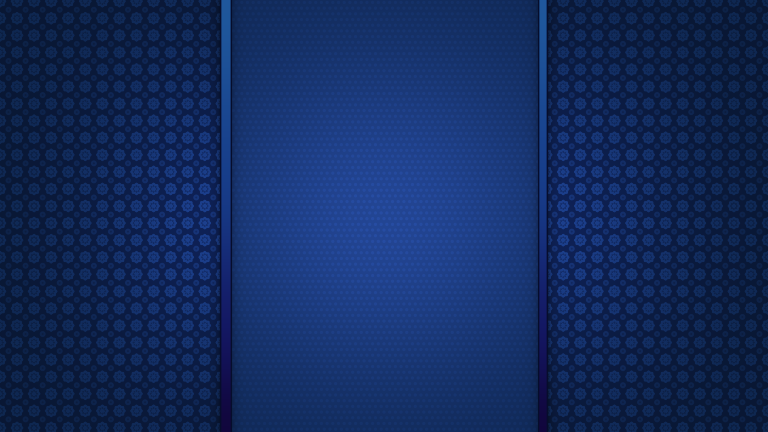
Write a Shadertoy shader that draws this background.

```glsl
// Blue banner: a softly lit dotted centre panel between two glossy upright bars,
// flanked by side fields of repeated flower rosettes. Everything is built from
// distance functions on repeated cells, shaded by broad glows about the centre.

#define TILE 0.03951        // rosette spacing, in canvas heights
#define TILE_SHIFT 0.26     // vertical offset of the rosette grid, in tiles
#define BAR_OUTER 0.3796    // outer bar edge, measured from the centre
#define BAR_INNER_LEFT 0.3519
#define BAR_INNER_RIGHT 0.3565
#define EDGE_WIDTH 0.0032   // dark outline of the bars
#define DOTS_PER_TILE 3.0

// Coverage of a shape from its signed distance
float fill(float d, float px) {
    return 1.0 - smoothstep(-0.6 * px, 0.6 * px, d);
}

// Scalloped disc with a dark eight-pointed ring and a bright heart
float rosette(vec2 q, float radius, float px) {
    float r = length(q);
    float wave = cos(8.0 * atan(q.y, q.x + 1e-6));
    float petals = fill(r - radius * (0.93 + 0.07 * wave), px);
    float ring = fill(abs(r - radius * 0.45) - radius * (0.10 + 0.07 * wave), px);
    return petals * (1.0 - 0.55 * ring);
}

// Rosettes at cell centres, small rings at cell corners
float flowerField(vec2 p, float px) {
    vec2 cell = p / TILE + vec2(0.0, TILE_SHIFT);
    vec2 large = (fract(cell) - 0.5) * TILE;
    vec2 small = (fract(cell + 0.5) - 0.5) * TILE;
    float corner = fill(length(small) - 0.0068, px);
    corner *= 1.0 - 0.6 * fill(length(small) - 0.0022, px);
    return max(rosette(large, 0.0146, px), 0.65 * corner);
}

// Fine woven dots, alternate rows staggered
float dotWeave(vec2 p, float px) {
    vec2 cell = p / TILE * DOTS_PER_TILE;
    cell.x += 0.5 * mod(floor(cell.y), 2.0);
    vec2 q = (fract(cell) - 0.5) * TILE / DOTS_PER_TILE;
    return fill(length(q) - 0.0037, px);
}

vec3 sideColor(vec2 p, float px) {
    float glow = exp(-pow(max(abs(p.x) - 0.36, 0.0) / 0.32, 2.0)
                     - pow((p.y - 0.49) / 0.38, 2.0));
    vec3 ground = mix(vec3(0.035, 0.090, 0.200), vec3(0.055, 0.130, 0.340), glow);
    vec3 flower = mix(vec3(0.055, 0.150, 0.310), vec3(0.110, 0.250, 0.560), glow);
    float shadow = 1.0 - 0.35 * exp(-max(abs(p.x) - BAR_OUTER, 0.0) / 0.008);
    return mix(ground, flower, flowerField(p, px)) * shadow;
}

vec3 panelColor(vec2 p, float px, float edgeDistance) {
    vec2 q = (p - vec2(0.0, 0.5)) / vec2(0.43, 0.40);
    float glow = exp(-dot(q, q));
    vec3 color = mix(vec3(0.060, 0.160, 0.340), vec3(0.145, 0.290, 0.620), glow);
    color *= 0.93 + 0.10 * dotWeave(p, px);
    return color * (1.0 - 0.22 * exp(-max(edgeDistance, 0.0) / 0.010));
}

vec3 barColor(float y) {
    vec3 color = mix(vec3(0.065, 0.025, 0.240), vec3(0.075, 0.085, 0.380),
                     smoothstep(0.0, 0.26, y));
    color = mix(color, vec3(0.090, 0.240, 0.540), smoothstep(0.18, 0.62, y));
    return mix(color, vec3(0.120, 0.340, 0.610), smoothstep(0.55, 1.0, y));
}

void mainImage(out vec4 fragColor, in vec2 fragCoord) {
    float px = 1.0 / iResolution.y;
    vec2 p = vec2(fragCoord.x - 0.5 * iResolution.x, fragCoord.y) * px;

    // Layout, mirrored about the vertical axis
    float inner = p.x < 0.0 ? BAR_INNER_LEFT : BAR_INNER_RIGHT;
    float panelDistance = abs(p.x) - inner;
    float barDistance = abs(abs(p.x) - 0.5 * (BAR_OUTER + inner))
                      - 0.5 * (BAR_OUTER - inner);

    // Fields first, then the bar outline and its face
    vec3 color = mix(sideColor(p, px), panelColor(p, px, -panelDistance),
                     fill(panelDistance, px));
    color = mix(color, vec3(0.025, 0.050, 0.170), fill(barDistance, px));
    color = mix(color, barColor(p.y), fill(barDistance + EDGE_WIDTH, px));

    fragColor = vec4(color, 1.0);
}
```
